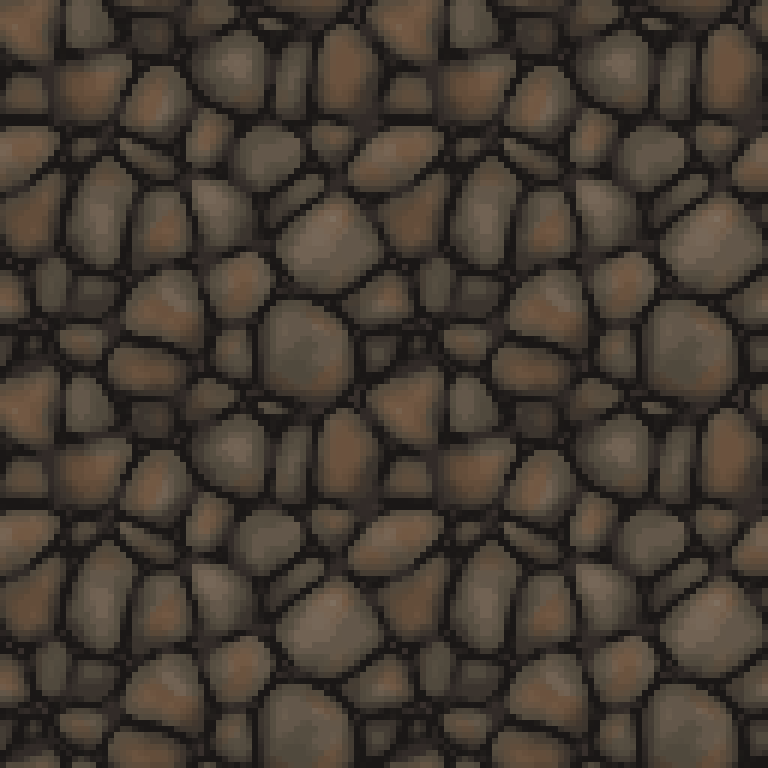
Reproduce this texture procedurally as a WebGL 2 fragment shader.

```glsl
#version 300 es
precision highp float;

uniform vec2 u_resolution;
out vec4 outColor;

const float REPEATS = 2.0;   // tiles across and down
const float BLOCKS = 64.0;   // square colour blocks along one tile
const float GRID = 6.0;      // stone cells along one tile
const float JITTER = 0.85;
const float ROUNDING = 0.08;
const int REACH = 3;

const vec3 JOINT = vec3(0.10, 0.09, 0.085);
const vec3 MORTAR = vec3(0.22, 0.19, 0.175);
const vec3 SHADOW = vec3(0.23, 0.205, 0.18);
const vec3 OLIVE = vec3(0.33, 0.30, 0.25);
const vec3 TAN = vec3(0.45, 0.39, 0.33);
const vec3 PALE = vec3(0.53, 0.48, 0.42);
const vec3 CLAY = vec3(0.42, 0.325, 0.245);

// Integer hash of a cell that wraps after a whole period
vec3 hash3(vec2 cell, float period, uint seed) {
    uvec3 v = uvec3(uvec2(mod(cell + 0.5, period)), seed);
    v = v * 1664525u + 1013904223u;
    v.x += v.y * v.z; v.y += v.z * v.x; v.z += v.x * v.y;
    v ^= v >> 16u;
    v.x += v.y * v.z; v.y += v.z * v.x; v.z += v.x * v.y;
    return vec3(v >> 8u) * exp2(-24.0);
}

float gradientDot(vec2 cell, vec2 offset, float period, uint seed) {
    float angle = 6.2832 * hash3(cell, period, seed).x;
    return dot(vec2(cos(angle), sin(angle)), offset);
}

float gradientNoise(vec2 p, float period, uint seed) {
    vec2 i = floor(p), f = p - i;
    vec2 u = f * f * f * (f * (f * 6.0 - 15.0) + 10.0);
    vec2 e = vec2(1.0, 0.0);
    float low = mix(gradientDot(i, f, period, seed),
                    gradientDot(i + e, f - e, period, seed), u.x);
    float high = mix(gradientDot(i + e.yx, f - e.yx, period, seed),
                     gradientDot(i + 1.0, f - 1.0, period, seed), u.x);
    return mix(low, high, u.y);
}

// Stone centre in xy, squared radius in z
vec3 stoneAt(vec2 cell) {
    vec3 h = hash3(cell, GRID, 11u);
    return vec3(cell + 0.5 + JITTER * (h.xy - 0.5), 0.95 * h.z * h.z);
}

float power(vec2 p, vec3 stone) {
    vec2 d = p - stone.xy;
    return dot(d, d) - stone.z;
}

vec2 owningCell(vec2 p) {
    vec2 base = floor(p), best = base;
    float least = 1e5;
    for (int y = -REACH; y <= REACH; y++)
        for (int x = -REACH; x <= REACH; x++) {
            vec2 cell = base + vec2(x, y);
            float value = power(p, stoneAt(cell));
            if (value < least) { least = value; best = cell; }
        }
    return best;
}

// Smooth minimum of the distances to all sides, which rounds the corners
float edgeDistance(vec2 p, vec2 owner) {
    vec3 stone = stoneAt(owner);
    float own = power(p, stone), total = 0.0;
    for (int y = -REACH; y <= REACH; y++)
        for (int x = -REACH; x <= REACH; x++) {
            vec2 cell = floor(p) + vec2(x, y);
            if (cell == owner) continue;
            vec3 other = stoneAt(cell);
            float side = (power(p, other) - own) / (2.0 * distance(other.xy, stone.xy));
            total += exp(-side / ROUNDING);
        }
    return -ROUNDING * log(total);
}

float posterize(float value, float levels) {
    float x = value * levels;
    return (floor(x) + smoothstep(0.35, 0.65, fract(x))) / levels;
}

vec3 stoneRamp(float s) {
    vec3 color = mix(SHADOW, OLIVE, smoothstep(0.0, 0.33, s));
    color = mix(color, TAN, smoothstep(0.33, 0.68, s));
    return mix(color, PALE, smoothstep(0.68, 0.95, s));
}

vec3 stoneColor(vec2 p, vec2 cell, float edge) {
    vec3 stone = stoneAt(cell), trait = hash3(cell, GRID, 29u);
    float angle = 3.1416 * (0.5 + 0.7 * (trait.x - 0.5));
    float slope = dot(p - stone.xy, vec2(cos(angle), sin(angle))) / (0.5 + sqrt(stone.z));
    float bevel = smoothstep(0.04, 0.4, edge);
    float grain = gradientNoise(p * 2.0, GRID * 2.0, 5u);
    float shade = 0.12 + 0.4 * bevel + 0.4 * slope + 0.3 * grain + 0.14 * (trait.y - 0.5);
    shade = posterize(clamp(shade, 0.0, 1.0), 8.0);

    // Clay patches on the middle of some stones
    float patches = gradientNoise(p, GRID, 7u) + 0.6 * (trait.z - 0.4);
    float warm = smoothstep(0.0, 0.18, patches) * bevel * (1.0 - smoothstep(0.6, 0.85, shade));
    return mix(stoneRamp(shade), CLAY * (0.72 + 0.55 * shade), warm);
}

vec3 jointColor(vec2 p, float edge) {
    float wear = smoothstep(0.0, 0.3, gradientNoise(p * 2.0, GRID * 2.0, 17u));
    float corner = 1.0 - smoothstep(-0.07, -0.01, edge);
    return mix(JOINT, MORTAR, max(0.8 * wear, corner));
}

// Centre of the block, with a ramp one pixel wide along its borders
vec2 blockCenter(vec2 q, vec2 pixel) {
    vec2 seam = floor(q + 0.5);
    return seam + clamp((q - seam) / min(pixel, vec2(1.0)), -0.5, 0.5);
}

void main() {
    vec2 blocks = vec2(REPEATS * BLOCKS);
    vec2 q = blockCenter(gl_FragCoord.xy / u_resolution * blocks, blocks / u_resolution);
    vec2 p = q / BLOCKS * GRID;
    p += 0.16 * vec2(gradientNoise(p, GRID, 2u), gradientNoise(p, GRID, 3u));

    vec2 cell = owningCell(p);
    float edge = edgeDistance(p, cell);
    vec3 color = mix(jointColor(p, edge), stoneColor(p, cell, edge), smoothstep(0.035, 0.1, edge));
    outColor = vec4(color, 1.0);
}
```
